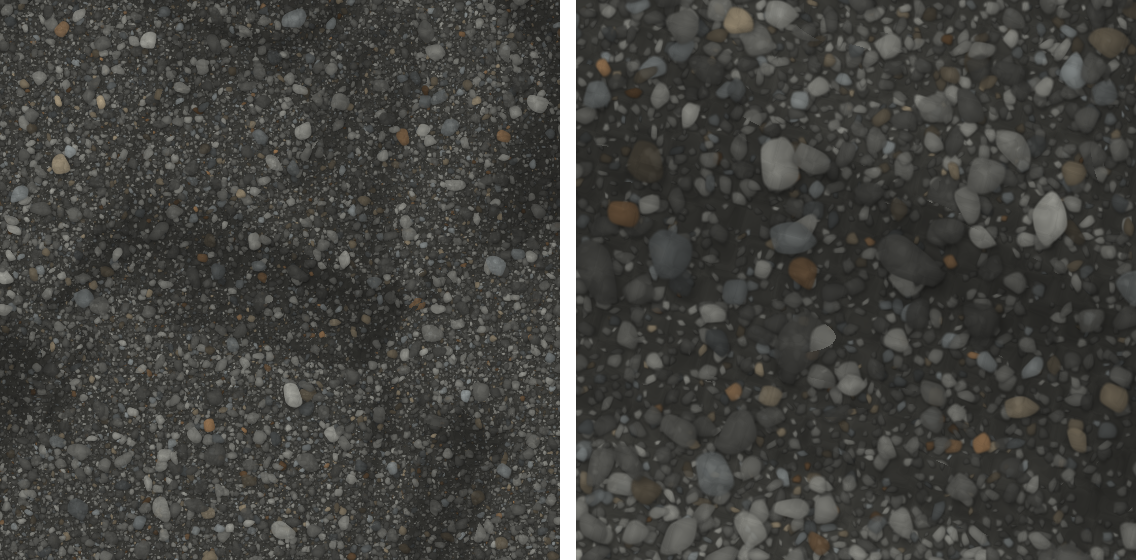
Left: the whole. Right: its middle third, enlarged.
A WebGL 1 fragment shader for this texture:

```glsl
precision highp float;
// Dark gravel: worn pebbles of many sizes bedded in nearly black grit.
// Five jittered cellular layers, fine to coarse, are composited over the soil;
// each stone is a turned ellipse with flattened sides, a dome shade and a shadow.

uniform vec2 u_resolution;

const int LAYERS = 5;
const float FINEST_CELLS = 150.0;     // cells across the canvas, finest layer
const float LAYER_RATIO = 0.64;       // cell count ratio from layer to layer
const float FINE_PRESENCE = 0.85;     // share of cells that hold a stone
const float COARSE_PRESENCE = 0.17;
const float MIN_RADIUS = 0.27;        // in cells
const float MAX_RADIUS = 0.62;
const float JITTER = 0.74;
const float EDGE_SOFTNESS = 0.0013;   // in canvas units
const float SHADOW = 0.19;
const float STONE_DARK = 0.235;
const float STONE_LIGHT = 0.56;
const vec3 SOIL = vec3(0.203, 0.202, 0.189);
const vec3 GREY_TINT = vec3(1.0, 1.0, 0.955);
const vec3 SLATE_TINT = vec3(0.96, 1.0, 1.0);
const vec3 TAN_TINT = vec3(1.06, 0.97, 0.81);
const vec3 RUST_TINT = vec3(1.08, 0.84, 0.60);
const vec2 LIGHT_DIR = vec2(-0.5, 0.86);

vec4 hash4(vec2 p) {
  vec4 q = fract(p.xyxy * vec4(0.1031, 0.1030, 0.0973, 0.1099));
  q += dot(q, q.wzxy + 33.33);
  return fract((q.xxyz + q.yzzw) * q.zywx);
}

mat2 turn(float angle) {
  float c = cos(angle), s = sin(angle);
  return mat2(c, -s, s, c);
}

// Layered, warped sines, roughly -1 to 1
float sineNoise(vec2 p) {
  float sum = 0.0, amplitude = 0.5;
  for (int i = 0; i < 4; i++) {
    p = turn(1.1) * p + 0.8 * sin(p.yx * 1.3 + float(i) * 2.1);
    sum += amplitude * sin(p.x) * sin(p.y + 1.0);
    p *= 1.8;
    amplitude *= 0.6;
  }
  return sum;
}

// Normalised stone distance: 1 on the outline
float stoneDistance(vec2 q, vec4 shape) {
  q = turn(shape.x * 6.2832) * q;
  q.y /= mix(0.52, 0.95, shape.y);
  float d = length(q);
  vec2 sideA = turn(shape.z * 6.2832) * vec2(1.0, 0.0);
  vec2 sideB = turn(shape.z * 6.2832 + 1.5 + shape.w * 2.0) * vec2(1.0, 0.0);
  float flatSides = max(dot(q, sideA) * 1.35, dot(q, sideB) * 1.25);
  float blend = max(0.25 - abs(d - flatSides), 0.0);
  return max(d, flatSides) + blend * blend;
}

vec3 stoneTint(float pick) {
  vec3 tint = mix(GREY_TINT, SLATE_TINT, step(0.82, pick));
  tint = mix(tint, TAN_TINT, step(0.925, pick));
  return mix(tint, RUST_TINT, step(0.988, pick));
}

vec3 addStones(vec3 color, vec2 uv, float layer, float mottle, float patchTone) {
  float coarse = layer / float(LAYERS - 1);
  float cells = FINEST_CELLS * pow(LAYER_RATIO, layer);
  float presence = mix(FINE_PRESENCE, COARSE_PRESENCE, pow(coarse, 1.25));
  float edge = max(EDGE_SOFTNESS, 0.8 / u_resolution.y) * cells;
  vec2 p = uv * cells;

  for (int y = -1; y <= 1; y++) {
    for (int x = -1; x <= 1; x++) {
      vec2 cell = floor(p) + vec2(float(x), float(y));
      vec2 key = cell + layer * 57.0 + 11.0;
      vec4 place = hash4(key);
      vec4 shape = hash4(key + 311.7);
      vec4 look = hash4(key + 743.3);
      if (place.z > presence * mix(0.62, 1.12, patchTone)) continue;

      vec2 center = cell + 0.5 + (place.xy - 0.5) * JITTER;
      float radius = mix(MIN_RADIUS, MAX_RADIUS, pow(place.w, 1.5));
      vec2 q = (p - center) / radius;
      float d = stoneDistance(q, shape);
      float soft = edge / radius;
      float cover = 1.0 - smoothstep(1.0 - soft, 1.0 + soft, d);

      // Contact shadow, then the lit dome, partly bedded in dust
      float shade = 1.0 - smoothstep(0.8, 1.4, d + 0.15 * dot(q, LIGHT_DIR));
      color *= 1.0 - SHADOW * shade;
      float tone = mix(STONE_DARK, STONE_LIGHT,
                       pow(look.x, 1.5) * mix(0.72, 1.0, coarse));
      tone *= 1.07 - 0.22 * d * d + 0.12 * dot(q, LIGHT_DIR);
      tone *= (1.0 + 0.12 * mottle) * mix(0.78, 1.07, patchTone);
      color = mix(color, tone * stoneTint(look.y), cover * mix(0.65, 1.0, look.z));
    }
  }
  return color;
}

void main() {
  vec2 uv = gl_FragCoord.xy / u_resolution.y;

  // Broad damp patches and fine soil grain
  float patchTone = smoothstep(-0.5, 0.2, sineNoise(uv * 7.0 + 2.0));
  float grain = sineNoise(uv * 230.0);
  vec3 color = SOIL * mix(0.8, 1.08, patchTone) * (1.0 + 0.16 * grain);

  for (int i = 0; i < LAYERS; i++) {
    color = addStones(color, uv, float(i), grain, patchTone);
  }
  gl_FragColor = vec4(color, 1.0);
}
```
